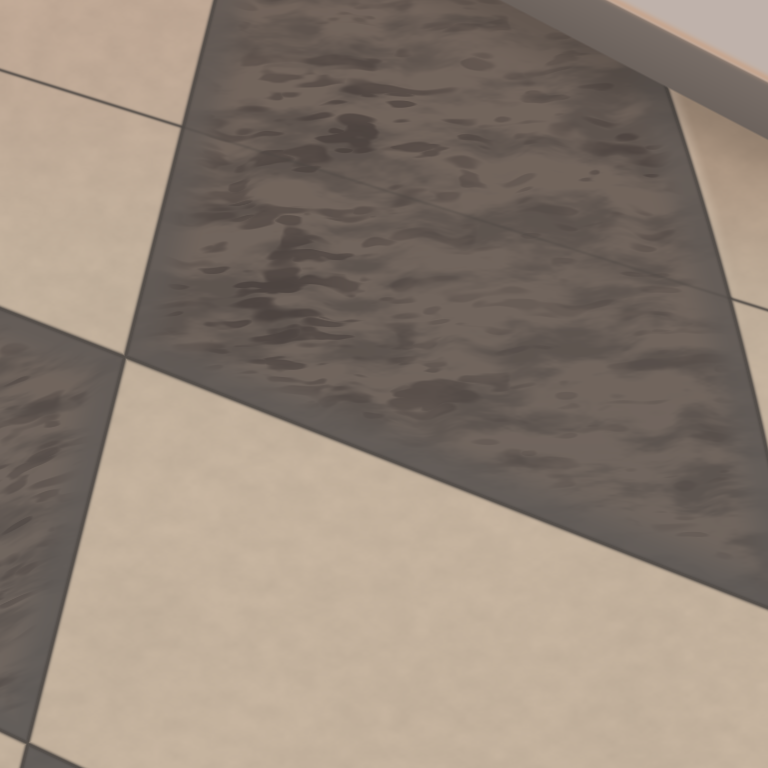
Reproduce this texture procedurally as a Shadertoy shader.

```glsl
// Checkered stone floor seen at an angle: beige and streaked grey tiles, with a step at top right.
// Signed distances to the joints give the checker parity and the grout;
// stretched value noise gives the grey tiles their streaks and dark flecks.

const vec3 BEIGE = vec3(0.76, 0.69, 0.61);
const vec3 BEIGE_WARM = vec3(0.745, 0.655, 0.58);
const vec3 BEIGE_SHADE = vec3(0.65, 0.56, 0.48);
const vec3 STONE = vec3(0.365, 0.335, 0.315);
const vec3 STONE_PALE = vec3(0.44, 0.40, 0.37);
const vec3 STONE_EDGE = vec3(0.38, 0.36, 0.345);
const vec3 FLECK = vec3(0.27, 0.24, 0.23);
const vec3 GROUT = vec3(0.29, 0.27, 0.255);
const vec3 STEP_TOP = vec3(0.75, 0.70, 0.67);
const vec3 STEP_RIM = vec3(0.78, 0.64, 0.54);
const vec3 STEP_FACE = vec3(0.46, 0.42, 0.395);

float hash(vec2 p) {
    vec3 q = fract(p.xyx * 0.1031);
    q += dot(q, q.yzx + 33.33);
    return fract((q.x + q.y) * q.z);
}

float noise(vec2 p) {
    vec2 i = floor(p), f = fract(p);
    f = f * f * (3.0 - 2.0 * f);
    return mix(mix(hash(i), hash(i + vec2(1, 0)), f.x),
               mix(hash(i + vec2(0, 1)), hash(i + vec2(1, 1)), f.x), f.y);
}

float fbm(vec2 p) {
    float sum = 0.0, amp = 0.5;
    for (int i = 0; i < 4; i++) {
        sum += amp * noise(p);
        p = p * 2.03 + 17.3;
        amp *= 0.5;
    }
    return sum / 0.9375;
}

// Signed distance to the line a-b, positive on the left of its direction
float lineDistance(vec2 p, vec2 a, vec2 b) {
    return dot(p - a, normalize(vec2(a.y - b.y, b.x - a.x)));
}

// Soft line profile around distance zero
float band(float d, float width) {
    return exp(-d * d / (width * width));
}

float cluster(vec2 p, vec2 center, vec2 radius) {
    vec2 q = (p - center) / radius;
    return exp(-dot(q, q));
}

vec3 beigeTile(vec2 p, float shade) {
    vec3 color = mix(BEIGE, BEIGE_WARM, smoothstep(0.6, 1.0, p.y));
    color = mix(color, BEIGE_SHADE, shade);
    float grain = fbm(p * vec2(40.0, 55.0)) - 0.5 + 0.4 * (noise(p * 6.0) - 0.5);
    return color * (1.0 + 0.055 * grain);
}

// Overlapping layers of soft flat flecks; density from 0 to 1 lowers the threshold
float flecks(vec2 q, float density) {
    float amount = 0.0;
    for (int i = 0; i < 3; i++) {
        float layer = float(i);
        vec2 scale = vec2(15.0, 52.0) * (1.0 + 0.3 * layer);
        float spots = 0.8 * noise(q * scale + 31.7 * layer) + 0.2 * noise(q * scale * 2.3);
        float threshold = 0.74 - 0.12 * density;
        amount = max(amount, smoothstep(threshold, threshold + 0.13, spots));
    }
    return amount;
}

vec3 greyTile(vec2 p, float edgeDistance, float leftTile) {
    // Streaks run nearly level, tilted more in the left tile
    vec2 q = p - vec2(0.0, mix(0.03, 0.35, leftTile) * p.x);
    q += 0.016 * (vec2(noise(p * 20.0), noise(p * 20.0 + 40.0)) - 0.5);
    float inner = smoothstep(0.008, 0.065, edgeDistance);
    float streak = fbm(q * vec2(13.0, 42.0));
    vec3 color = mix(STONE, STONE_PALE, smoothstep(0.24, 0.64, streak));
    color = mix(STONE_EDGE, color, 0.2 + 0.8 * inner);

    // Dark flecks gather in loose clusters
    float density = cluster(p, vec2(0.36, 0.61), vec2(0.13, 0.12))
                  + 0.9 * cluster(p, vec2(0.47, 0.84), vec2(0.17, 0.10))
                  + 0.8 * cluster(p, vec2(0.82, 0.80), vec2(0.06, 0.10))
                  + 0.6 * cluster(p, vec2(0.55, 0.49), vec2(0.09, 0.03))
                  + 0.3 * leftTile;
    density = min(density, 1.0);
    color = mix(color, FLECK, flecks(q, density) * inner * (0.22 + 0.5 * density));
    return color * mix(vec3(0.99, 1.0, 1.01), vec3(1.02, 0.985, 0.97), p.y);
}

void mainImage(out vec4 fragColor, in vec2 fragCoord) {
    vec2 p = fragCoord / iResolution.xy;
    float soft = max(0.0018, 0.8 / iResolution.y);

    // Joints of the floor; the right one bows slightly
    float left = lineDistance(p, vec2(0.280, 1.0), vec2(0.0365, 0.034));
    float middle = lineDistance(p, vec2(0.0, 0.599), vec2(1.0, 0.208));
    float upper = lineDistance(p, vec2(0.0, 0.909), vec2(1.0, 0.596));
    float bow = 0.12 * (0.88 - p.y) * (p.y - 0.41);
    float right = lineDistance(p - vec2(bow, 0.0), vec2(0.870, 0.880), vec2(1.0, 0.408));
    float lower = lineDistance(p, vec2(0.0, 0.049), vec2(0.104, 0.0));

    // Checker parity: each joint flips the tile kind
    vec4 joints = vec4(left, middle, right, lower);
    vec4 side = clamp(joints / soft, -1.0, 1.0);
    float beige = 0.5 + 0.5 * side.x * side.y * side.z * side.w;
    vec4 gap = abs(joints);
    float edgeDistance = min(min(gap.x, gap.y), min(gap.z, gap.w));
    float shade = 0.85 * smoothstep(0.0, 0.02, right) * smoothstep(0.55, 0.85, p.y);
    vec3 color = mix(greyTile(p, edgeDistance, step(left, 0.0)), beigeTile(p, shade), beige);

    // Grout, fainter where it crosses a grey tile
    color = mix(color, GROUT, 0.85 * band(edgeDistance, 0.0030));
    color = mix(color, GROUT, mix(0.3, 0.8, beige) * band(upper, 0.0022));

    // Step: shadow below, grey face, pale top with a warm rim
    float face = lineDistance(p, vec2(0.651, 1.0), vec2(1.0, 0.818));
    float top = lineDistance(p, vec2(0.790, 1.0), vec2(1.0, 0.893));
    color *= 1.0 - 0.13 * (1.0 - smoothstep(0.0, 0.07, -face));
    vec3 faceColor = STEP_FACE * (0.92 + 1.6 * clamp(face, 0.0, 0.09));
    color = mix(color, faceColor, smoothstep(-soft, soft, face));
    color = mix(color, STEP_TOP, smoothstep(-soft, soft, top));
    color = mix(color, STEP_RIM, 0.8 * band(top - 0.004, 0.005));
    fragColor = vec4(color, 1.0);
}
```
